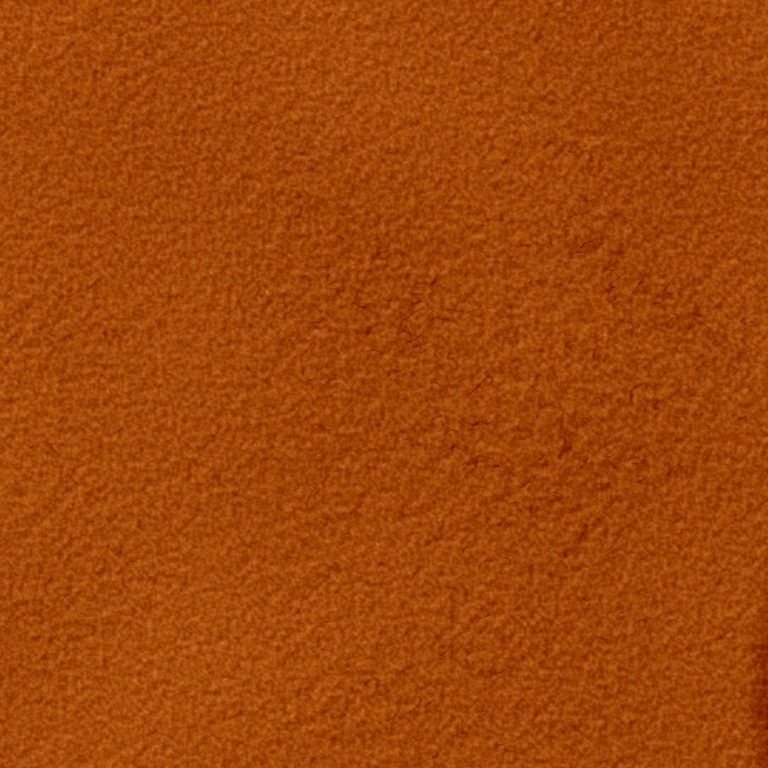
Give the GLSL for this texture, as a Shadertoy shader.

```glsl
// Fine rust-orange powder: several octaves of gradient noise form lit grains,
// thin creases darken the rougher zones, and slow noise shades the whole heap.
// One tone value (0 = average, 1 = one deviation) is mapped to the colour.

const vec3 MID_COLOR   = vec3(0.641, 0.275, 0.026);
const vec3 TONE_COLOR  = vec3(0.046, 0.045, 0.031);  // change per unit of tone
const vec3 DUST_COLOR  = vec3(-0.012, 0.006, 0.022); // greyer tint in patches

const float FINE_SCALE   = 270.0;
const float GRAIN_SCALE  = 155.0;
const float CLUMP_SCALE  = 88.0;
const float LUMP_SCALE   = 38.0;
const float BROAD_SCALE  = 3.2;
const vec2  CREASE_SCALE = vec2(34.0, 62.0);
const float CREASE_ANGLE = 0.35;
const float CREASE_DEPTH = 2.3;
const vec2  LIGHT_STEP   = vec2(-0.22, 0.38);        // in noise cells

// Scar of pressed powder with a broken lower rim
const vec2  SCAR_START = vec2(0.76, 0.69);
const vec2  SCAR_END   = vec2(0.96, 0.53);
const float SCAR_WIDTH = 0.022;

uint scramble(uint n) {
    n = (n ^ 61u) ^ (n >> 16u);
    n *= 9u;
    n ^= n >> 4u;
    n *= 668265261u;
    return n ^ (n >> 15u);
}

vec2 gradientAt(ivec2 cell) {
    uint h = scramble(uint(cell.x) + scramble(uint(cell.y)));
    float angle = float(h & 65535u) * 6.2832 / 65536.0;
    return vec2(cos(angle), sin(angle));
}

float gradientNoise(vec2 p) {
    ivec2 cell = ivec2(floor(p));
    vec2 f = fract(p);
    vec2 fade = f * f * f * (f * (f * 6.0 - 15.0) + 10.0);
    const ivec2 E = ivec2(1, 0);
    float a = dot(gradientAt(cell), f);
    float b = dot(gradientAt(cell + E.xy), f - vec2(E.xy));
    float c = dot(gradientAt(cell + E.yx), f - vec2(E.yx));
    float d = dot(gradientAt(cell + E.xx), f - vec2(E.xx));
    return mix(mix(a, b, fade.x), mix(c, d, fade.x), fade.y);
}

// Slope of the noise towards the light
float relief(vec2 p) {
    return gradientNoise(p) - gradientNoise(p + LIGHT_STEP);
}

vec2 rotate(vec2 p, float angle) {
    float c = cos(angle), s = sin(angle);
    return vec2(c * p.x + s * p.y, c * p.y - s * p.x);
}

float segmentDistance(vec2 p, vec2 a, vec2 b) {
    vec2 along = b - a;
    float t = clamp(dot(p - a, along) / dot(along, along), 0.0, 1.0);
    return length(p - a - along * t);
}

// Short broken lines along the zero crossings of stretched noise
float creases(vec2 p) {
    vec2 q = rotate(p, CREASE_ANGLE);
    q += 0.006 * gradientNoise(p * 70.0 + 11.0);
    float line = 1.0 - smoothstep(0.02, 0.13, abs(gradientNoise(q * CREASE_SCALE)));
    float gaps = smoothstep(0.05, 0.32, gradientNoise(q * 41.0 + 57.0));
    return line * gaps;
}

void mainImage(out vec4 fragColor, in vec2 fragCoord) {
    vec2 p = fragCoord / iResolution.y;

    // Where the heap is disturbed
    float wander = 0.02 * gradientNoise(p * 18.0 + 5.0);
    float scar = exp(-pow((segmentDistance(p, SCAR_START, SCAR_END) + wander) / SCAR_WIDTH, 2.0));
    float centre = exp(-dot(p - vec2(0.66, 0.45), p - vec2(0.66, 0.45)) * 7.0);
    float patches = gradientNoise(p * 6.0 + 31.0);
    float rough = clamp(0.25 + 0.6 * centre + 0.7 * patches + 0.6 * scar, 0.08, 1.2);

    // Grains, clumps and lumps
    float fine = gradientNoise(p * FINE_SCALE + 3.7);
    float grain = gradientNoise(p * GRAIN_SCALE + 19.3);
    float tone = 0.13 + 1.5 * fine + 2.5 * grain;
    tone += 2.0 * relief(p * CLUMP_SCALE);
    tone += (0.4 + rough) * relief(p * LUMP_SCALE + 7.0);

    // Creases and sparse pale flecks
    tone -= CREASE_DEPTH * rough * creases(p);
    tone += 1.6 * smoothstep(0.42, 0.6, gradientNoise(p * 125.0 + 83.0));

    // Slow shading, brighter at the left, and a shadow at the lower right
    float broad = gradientNoise(p * BROAD_SCALE + 2.0);
    tone += 0.9 * broad + 0.25 * (0.5 - p.x) - 0.3 * centre - 0.45 * scar;
    float shadow = smoothstep(0.965, 1.005, p.x + wander) * (1.0 - smoothstep(0.1, 0.32, p.y));
    tone -= 2.8 * shadow;

    float dust = smoothstep(0.02, 0.35, gradientNoise(p * 105.0 + 41.0));
    vec3 color = MID_COLOR + TONE_COLOR * tone + DUST_COLOR * dust;
    fragColor = vec4(clamp(color, 0.0, 1.0), 1.0);
}
```
